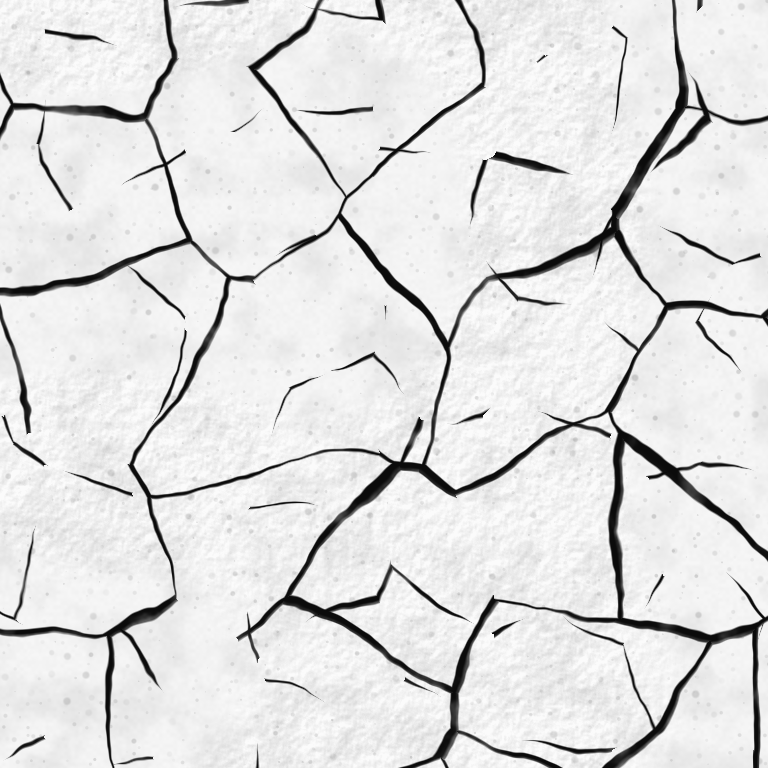
A three.js fragment shader for this texture:

```glsl
varying vec2 vUv;

const float PLATE_SCALE = 4.6;       // main cells across the canvas
const float BRANCH_SCALE = 6.6;      // side-crack cells across the canvas
const vec2 MAIN_WIDTH = vec2(0.0022, 0.0080);   // half widths, thin to thick
const vec2 BRANCH_WIDTH = vec2(0.0012, 0.0042);
const float MAIN_KEPT = 0.90;        // share of cell edges that crack
const float BRANCH_KEPT = 0.42;
const float EDGE_SOFTNESS = 0.0014;
const float CLOSED_WIDTH = -0.0035;  // below zero: the crack has closed
const vec2 LIGHT_DIR = vec2(-0.6, 0.8);
const float PAINT_TONE = 0.957;
const float CRACK_TONE = 0.045;
const float WALL_TONE = 0.36;
const float DUST_TONE = 0.26;
const float SPOT_SCALE = 38.0;
const float SPOT_SHARE = 0.38;
const float SPOT_DEPTH = 0.13;
const float GRIT_DEPTH = 0.24;

float hash(vec2 p) {
  vec3 q = fract(vec3(p.xyx) * 0.1031);
  q += dot(q, q.yzx + 33.33);
  return fract((q.x + q.y) * q.z);
}

vec2 hash2(vec2 p) {
  return vec2(hash(p + 17.3), hash(p + 71.9));
}

float noise(vec2 p) {
  vec2 i = floor(p), f = fract(p);
  f = f * f * (3.0 - 2.0 * f);
  return mix(mix(hash(i), hash(i + vec2(1.0, 0.0)), f.x),
             mix(hash(i + vec2(0.0, 1.0)), hash(i + 1.0), f.x), f.y);
}

float fbm(vec2 p) {
  float sum = 0.0, amp = 0.5;
  for (int i = 0; i < 4; i++) {
    sum += amp * noise(p);
    p = p * 2.03 + 11.7;
    amp *= 0.5;
  }
  return sum;
}

vec2 wobble(vec2 p) {
  return vec2(noise(p), noise(p + 43.7)) - 0.5;
}

vec2 seedPoint(vec2 cell) {
  return cell + 0.5 + 0.86 * (hash2(cell) - 0.5);
}

// Cracks along cell edges: x = gap to the crack, y = half width, z = wall light
vec3 cracks(vec2 uv, float scale, vec2 widths, float kept, float taperAmount) {
  vec2 p = uv * scale + scale * 7.0;
  vec2 base = floor(p), home = base, toHome = vec2(0.0);
  float nearest = 9.0;
  for (int y = -1; y <= 1; y++) for (int x = -1; x <= 1; x++) {
    vec2 cell = base + vec2(float(x), float(y));
    vec2 r = seedPoint(cell) - p;
    if (dot(r, r) < nearest) { nearest = dot(r, r); home = cell; toHome = r; }
  }
  vec3 best = vec3(1.0, 0.0, 0.0);
  float swell = noise(uv * 4.5 + scale);
  float ripple = 0.75 + 0.5 * noise(uv * 26.0 + scale);
  for (int y = -2; y <= 2; y++) for (int x = -2; x <= 2; x++) {
    if (x == 0 && y == 0) continue;
    vec2 cell = home + vec2(float(x), float(y));
    vec2 toCell = seedPoint(cell) - p;
    vec2 across = normalize(toCell - toHome);
    vec2 middle = 0.5 * (toHome + toCell);
    vec2 pairId = home + cell;
    if (hash(pairId + 5.1) > kept) continue;
    // The same direction on both sides, so that the taper agrees
    vec2 along = vec2(-across.y, across.x) * sign(across.x);
    float taper = smoothstep(-0.38, 0.22, dot(middle, along) * sign(hash(pairId + 9.4) - 0.5));
    float size = 0.55 * hash(pairId + 2.7) + 0.45 * swell;
    float width = mix(widths.x, widths.y, size * size * 1.5) * ripple;
    width = mix(CLOSED_WIDTH, width, mix(1.0, taper, taperAmount));
    float gap = dot(middle, across) / scale - width;
    if (gap < best.x) best = vec3(gap, width, dot(across, LIGHT_DIR));
  }
  return best;
}

float paintCrack(float tone, vec3 crack, vec2 uv) {
  float offCentre = clamp((crack.x + crack.y) / max(crack.y, 0.0005), 0.0, 1.0);
  float wall = smoothstep(0.0, 0.9, crack.z) * smoothstep(0.1, 0.8, offCentre);
  float inside = CRACK_TONE + WALL_TONE * wall * fbm(uv * 45.0) * 1.3;
  inside += DUST_TONE * smoothstep(0.48, 0.8, fbm(uv * 21.0 + 3.0));
  float cover = 1.0 - smoothstep(-EDGE_SOFTNESS, EDGE_SOFTNESS, crack.x);
  return mix(tone, min(inside, tone), cover);
}

float spots(vec2 p) {
  vec2 cell = floor(p);
  vec2 centre = 0.5 + 0.5 * (hash2(cell) - 0.5);
  float radius = mix(0.07, 0.22, hash(cell + 3.3));
  float disc = 1.0 - smoothstep(radius * 0.5, radius * 1.15, length(fract(p) - centre));
  return disc * step(hash(cell + 8.8), SPOT_SHARE) * hash(cell + 6.1);
}

// Pale paint with mottling, pale spots and gritty patches
float paint(vec2 uv) {
  float tone = PAINT_TONE - 0.055 * smoothstep(0.35, 0.8, fbm(uv * 22.0));
  tone += 0.02 * (noise(uv * 210.0) - 0.5);
  tone -= SPOT_DEPTH * (spots(uv * SPOT_SCALE) + 0.7 * spots(uv * SPOT_SCALE * 1.7 + 9.0));
  float patchMask = smoothstep(0.55, 0.72, noise(uv * 3.4 + 2.6));
  float relief = fbm(uv * 95.0) - fbm(uv * 95.0 + LIGHT_DIR * 0.35);
  return min(tone + GRIT_DEPTH * patchMask * relief, 0.985);
}

void main() {
  vec2 bent = vUv + 0.055 * wobble(vUv * 5.5) + 0.012 * wobble(vUv * 19.0)
            + 0.0028 * wobble(vUv * 75.0);
  float tone = paint(vUv);
  tone = paintCrack(tone, cracks(bent + 0.37, BRANCH_SCALE, BRANCH_WIDTH, BRANCH_KEPT, 1.0), vUv);
  tone = paintCrack(tone, cracks(bent, PLATE_SCALE, MAIN_WIDTH, MAIN_KEPT, 0.25), vUv);
  gl_FragColor = vec4(vec3(tone), 1.0);
}
```
